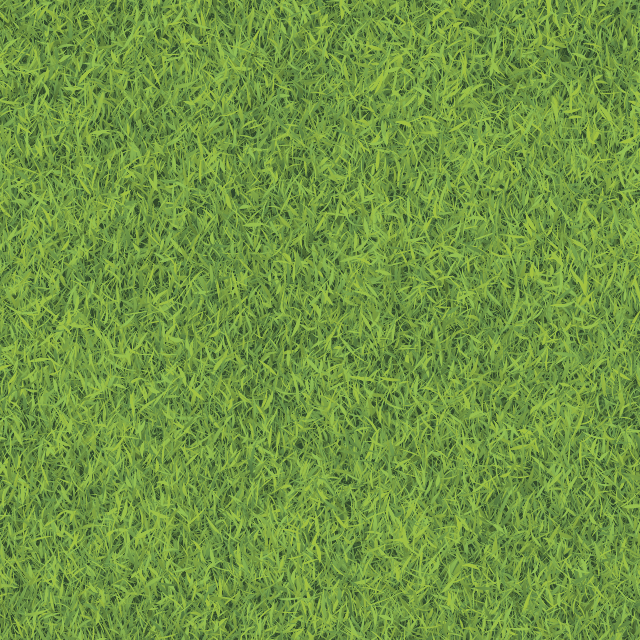
Reproduce this texture procedurally as a WebGL 1 fragment shader.

```glsl
precision highp float;
// Dense lawn seen from above: many layers of scattered, tapered grass blades.
// Each layer is a jittered grid with one bent blade per cell. Layers are
// composited front to back, and deeper blades are darker.
uniform vec2 u_resolution;

const int LAYERS = 36;
const float CELL = 0.022;               // grid spacing, in canvas heights
const float MIN_LENGTH = 0.018;
const float MAX_LENGTH = 0.042;
const float THIN = 0.0008;              // half widths of the blades
const float WIDE = 0.0030;
const float BEND = 0.0035;
const float UPRIGHT = 1.5708;           // favoured direction
const float SPREAD = 1.75;              // largest turn away from it
const float TOP_TONE = 0.88;
const float DEPTH_SHADE = 1.25;
const float TONE_VARIATION = 0.72;
const float PATCH_CONTRAST = 0.22;
const float OPAQUE = 0.985;

const vec3 SHADOW = vec3(0.19, 0.28, 0.165);
const vec3 GREEN = vec3(0.43, 0.58, 0.27);
const vec3 LIGHT = vec3(0.61, 0.76, 0.295);
const vec3 WARM_SHIFT = vec3(0.07, 0.01, -0.09);

float hash(vec2 p) {
  return fract(sin(dot(p, vec2(127.1, 311.7))) * 43758.545);
}

vec4 hash4(vec2 p) {
  float a = dot(p, vec2(127.1, 311.7));
  return fract(sin(vec4(a, a + 1.3, a + 2.9, a + 4.7))
    * vec4(43758.545, 22578.146, 19642.349, 31415.927));
}

float noise(vec2 p) {
  vec2 i = floor(p);
  vec2 f = fract(p);
  f = f * f * (3.0 - 2.0 * f);
  return mix(mix(hash(i), hash(i + vec2(1.0, 0.0)), f.x),
    mix(hash(i + vec2(0.0, 1.0)), hash(i + vec2(1.0, 1.0)), f.x), f.y);
}

// Returns coverage in x and the position along the blade, -1 to 1, in y.
vec2 blade(vec2 p, float angle, float halfLength, float halfWidth,
           float bend, float pixel) {
  vec2 dir = vec2(cos(angle), sin(angle));
  float along = dot(p, dir);
  float t = clamp(along / halfLength, -1.0, 1.0);
  float across = dot(p, vec2(-dir.y, dir.x)) - bend * (t * t - 0.3);
  float taper = halfWidth * (1.0 - t * t) * (1.0 - 0.35 * t);
  float side = clamp((taper - abs(across)) / pixel + 0.5, 0.0, 1.0);
  float ends = clamp((halfLength - abs(along)) / pixel + 0.5, 0.0, 1.0);
  return vec2(side * ends, t);
}

vec3 grassColor(float tone, float warmth) {
  tone = clamp(tone, 0.0, 1.0);
  vec3 color = mix(SHADOW, GREEN, min(tone / 0.55, 1.0));
  color = mix(color, LIGHT, max((tone - 0.55) / 0.45, 0.0));
  return color + WARM_SHIFT * warmth * (0.3 + 0.7 * tone);
}

void main() {
  vec2 uv = gl_FragCoord.xy / u_resolution.y;
  float pixel = 1.0 / u_resolution.y;
  vec2 shade = vec2(0.0);               // tone and warmth
  float open = 1.0;                     // share not yet covered

  for (int layer = 0; layer < LAYERS; layer++) {
    float n = float(layer);
    float depth = n / float(LAYERS);
    vec2 offset = hash4(vec2(n, 7.0)).xy;
    vec2 grid = uv / CELL + offset;
    vec2 home = floor(grid);

    for (int y = -1; y <= 1; y++) {
      for (int x = -1; x <= 1; x++) {
        vec2 cell = home + vec2(float(x), float(y));
        vec4 place = hash4(cell + n * vec2(17.31, 9.73));
        vec4 look = hash4(cell + n * vec2(5.17, 23.91) + 61.7);
        vec2 p = (grid - cell - place.xy) * CELL;
        float angle = UPRIGHT + (place.z + place.w - 1.0) * SPREAD;
        float size = 0.5 * mix(MIN_LENGTH, MAX_LENGTH, look.x);
        float width = mix(THIN, WIDE, look.y * look.y * look.y);
        float bend = (fract(look.x * 7.0) - 0.5) * 2.0 * BEND;
        vec2 hit = blade(p, angle, size, width, bend, pixel);

        float tone = TOP_TONE - DEPTH_SHADE * depth
          + (look.z - 0.5) * TONE_VARIATION + 0.1 * hit.y;
        shade += open * hit.x * vec2(tone, look.w - 0.5);
        open *= 1.0 - hit.x;
      }
    }
    if (open < 1.0 - OPAQUE) break;
  }

  // Soft lighter and darker patches across the lawn
  float patches = 0.5 * noise(uv * 9.0) + 0.5 * noise(uv * 27.0 + 13.0) - 0.5;
  float tone = shade.x + PATCH_CONTRAST * patches;
  gl_FragColor = vec4(grassColor(tone, shade.y), 1.0);
}
```
